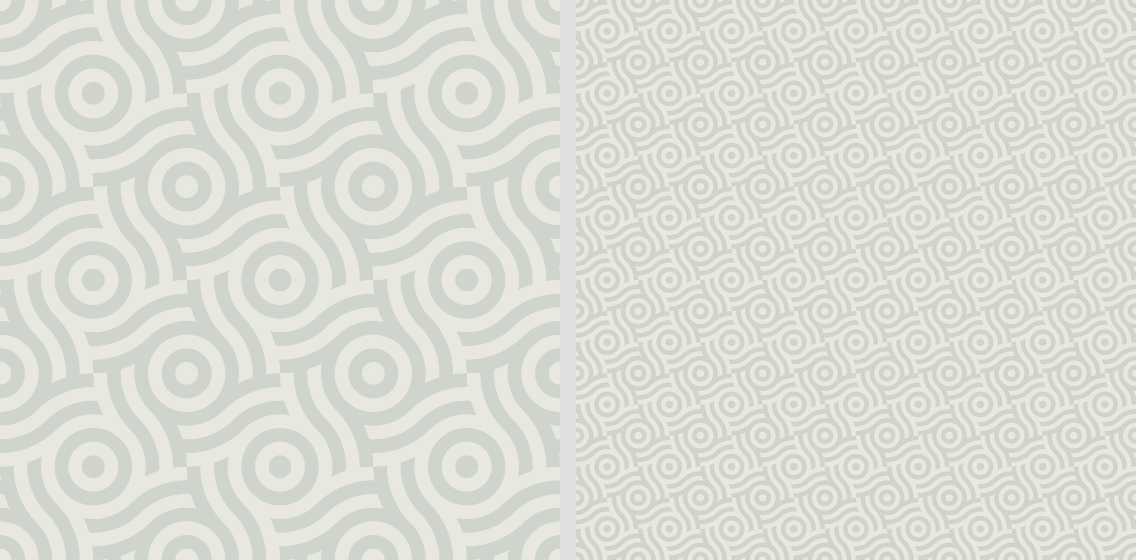
Left: one tile. Right: repeated 3 by 3.
Give the GLSL for this pattern, as a three.js fragment shader.

```glsl
// Interlaced concentric rings in two pale tones, three repeats each way.
// Ring centres sit on a checkerboard lattice; every tile is folded onto one
// triangle, where the far corner's rings overlap those of the near corner.
varying vec2 vUv;

const float HALF_DIAGONAL = 0.70710678;
const float BAND = (1.0 - HALF_DIAGONAL) / 2.0;
const float SOFTNESS = 0.012; // edge width, in tiles

// Signed distance to the nearest ring edge, alternating from band to band.
float ringWave(float d) {
  return asin(sin(3.14159265 * (d - HALF_DIAGONAL) / BAND)) * BAND / 3.14159265;
}

float coverage(float signedDistance) {
  return smoothstep(-0.5, 0.5, signedDistance / SOFTNESS);
}

void main() {
  // Six tiles across and down, two per repeat
  vec2 p = vUv * 6.0;
  vec2 tile = floor(p);
  vec2 f = p - tile;

  // Mirror the tiles so that ring centres lie at (0,0) and (1,1)
  bool oddTile = mod(tile.x + tile.y, 2.0) > 0.5;
  f = oddTile ? vec2(1.0 - f.x, f.y) : f.yx;
  float polarity = mod(tile.y, 2.0) > 0.5 ? -1.0 : 1.0;

  // Fold across the diagonal, swapping the two centres and their tones
  if (f.x < f.y) {
    f = 1.0 - f;
    polarity = -polarity;
  }

  // Rings of the far corner cover the near ones up to one tile away
  float nearDist = length(f);
  float farDist = length(1.0 - f);
  float under = coverage(-polarity * ringWave(nearDist));
  float over = coverage(polarity * ringWave(min(farDist, 1.0 - 0.5 * BAND)));
  float light = mix(under, over, coverage(1.0 - farDist));

  vec3 sage = vec2(0.81, 0.83).xyx + vec3(0.0, 0.0, -0.01);
  vec3 cream = vec3(0.91, 0.91, 0.88);
  gl_FragColor = vec4(mix(sage, cream, light), 1.0);
}
```
